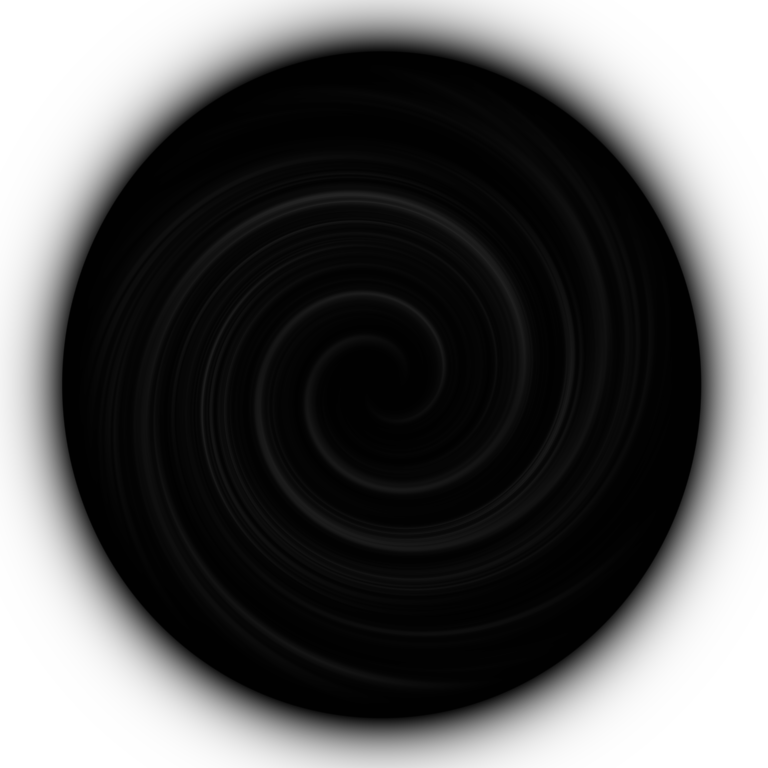
Write a WebGL 2 fragment shader that draws this background.

```glsl
#version 300 es
precision highp float;

#define CENTER vec2(0.497, 0.499)
#define DISC_RADII vec2(0.416, 0.434)
#define GLOW_RADII vec2(0.406, 0.430)
#define GLOW_WIDTH 0.039
#define GLOW_POWER 1.3
#define TWIST 50.0
#define TWIST_FALLOFF 49.0
#define ARM_WIDTH 0.009
#define ARM_LIGHT 0.10
#define STREAK_LIGHT 0.10

const float PI = 3.14159265;
const float TAU = 6.2831853;

uniform vec2 u_resolution;
out vec4 fragColor;

float hash(vec2 p) {
    vec3 q = fract(vec3(p.xyx) * 0.1031);
    q += dot(q, q.yzx + 33.33);
    return fract((q.x + q.y) * q.z);
}

// Value noise that repeats around the turn after a whole number of cells.
float ringNoise(float turn, float along, float cells) {
    vec2 p = vec2(turn * cells, along);
    vec2 i = floor(p);
    vec2 f = p - i;
    f = f * f * (3.0 - 2.0 * f);
    float x0 = mod(i.x, cells);
    float x1 = mod(i.x + 1.0, cells);
    float low = mix(hash(vec2(x0, i.y)), hash(vec2(x1, i.y)), f.x);
    float high = mix(hash(vec2(x0, i.y + 1.0)), hash(vec2(x1, i.y + 1.0)), f.x);
    return mix(low, high, f.y);
}

// Signed scaled distance to an ellipse around the origin.
float ellipse(vec2 p, vec2 radii) {
    return (length(p / radii) - 1.0) * 0.5 * (radii.x + radii.y);
}

// Soft spiral band with a crisp ridge on its outer side.
float arm(float phase, float armPhase, float slope) {
    float offset = mod(phase - armPhase + PI, TAU) - PI;
    float across = offset / (slope * ARM_WIDTH);
    float ridge = across + 0.5;
    return 0.6 * exp(-across * across) + 0.4 * exp(-6.0 * ridge * ridge);
}

float swirl(vec2 p) {
    float r = length(p);
    float angle = atan(p.y, p.x);
    float phase = angle - TWIST * r + TWIST_FALLOFF * r * r;
    float slope = max(TWIST - 2.0 * TWIST_FALLOFF * r, 8.0);

    // Two main arms, each drifting slightly as it unwinds.
    float first = arm(phase, -1.0 - 0.35 * smoothstep(0.15, 0.27, r), slope);
    float second = arm(phase, -3.42 - smoothstep(0.16, 0.42, r), slope);
    float sheen = 0.65 + 0.35 * abs(sin(angle + 0.2));
    float arms = (first + 0.9 * second) * sheen;
    arms *= smoothstep(0.01, 0.11, r) * (1.0 - 0.75 * smoothstep(0.24, 0.38, r));

    // Fine threads follow the same twist.
    float turn = fract(phase / TAU);
    float coarse = ringNoise(turn, r * 9.0, 19.0);
    float fine = ringNoise(turn, r * 12.0 + 40.0, 53.0);
    float hair = ringNoise(turn, r * 14.0 + 80.0, 113.0);
    float threads = coarse * coarse * (0.25 + 0.75 * fine * fine);
    threads *= mix(1.0, 0.4 + 1.2 * hair, smoothstep(0.12, 0.25, r));
    threads *= smoothstep(0.02, 0.24, r);

    float rim = 1.0 - smoothstep(-0.07, -0.008, ellipse(p, DISC_RADII));
    return (ARM_LIGHT * arms * (0.7 + 0.5 * fine) + STREAK_LIGHT * threads) * rim;
}

void main() {
    vec2 p = gl_FragCoord.xy / u_resolution - CENTER;

    // Dark halo fading to white outside the disc.
    float outside = max(ellipse(p, GLOW_RADII), 0.0);
    float halo = 1.0 - exp(-pow(outside / GLOW_WIDTH, GLOW_POWER));

    float edge = 1.0 / min(u_resolution.x, u_resolution.y);
    float disc = 1.0 - smoothstep(-edge, edge, ellipse(p, DISC_RADII));
    float shade = mix(halo, 0.003 + swirl(p), disc);
    fragColor = vec4(vec3(shade), 1.0);
}
```
